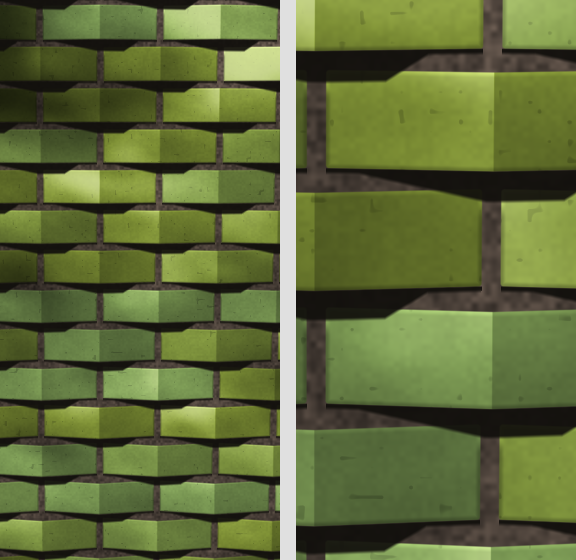
Left, the full canvas; right, a detail of the centre.
A WebGL 1 fragment shader for this texture:

```glsl
precision highp float;
uniform vec2 u_resolution;

// Layout, in canvas widths, measured down from the top edge
const float FIRST_ROW = 0.021;
const float ROW_PITCH = 0.149;
const float ROW_SHRINK = 0.00065;
const float BRICK_PITCH = 0.432;
const float BRICK_SHRINK = 0.0115;
const float VANISH_X = 0.307;
const float RIDGE_EVEN = 0.115;
const float RIDGE_STEP = 0.505;

// Brick shape, as fractions of its pitch
const vec2 HALF_SIZE = vec2(0.473, 0.412);
const float CORNER = 0.004;
const float RIDGE_LIFT_TOP = -0.03;
const float RIDGE_LIFT_BOTTOM = 0.11;
const float SHADOW_THIN = 0.04;
const float SHADOW_DEEP = 0.27;

const vec3 OLIVE = vec3(0.49, 0.56, 0.205);
const vec3 MINT = vec3(0.49, 0.61, 0.335);
const vec3 PALE = vec3(0.80, 0.84, 0.61);
const vec3 MORTAR = vec3(0.40, 0.345, 0.305);
const vec3 SHADOW = vec3(0.065, 0.058, 0.045);

float hash(vec2 p) {
  return fract(sin(dot(p, vec2(127.1, 311.7))) * 4375.85);
}

float noise(vec2 p) {
  vec2 i = floor(p);
  vec2 f = fract(p);
  f = f * f * (3.0 - 2.0 * f);
  return mix(mix(hash(i), hash(i + vec2(1.0, 0.0)), f.x),
             mix(hash(i + vec2(0.0, 1.0)), hash(i + vec2(1.0, 1.0)), f.x), f.y);
}

float glow(vec2 p, vec2 center, vec2 radius) {
  vec2 d = (p - center) / radius;
  return exp(-dot(d, d));
}

// Dappled daylight over the whole wall
float daylight(vec2 p) {
  vec2 slanted = vec2(p.x + 0.5 * p.y, p.y - 0.35 * p.x);
  float dapple = 0.65 * noise(slanted * vec2(3.0, 6.0) + 4.0)
               + 0.35 * noise(slanted * vec2(7.0, 13.0));
  float light = 0.87 + 0.55 * (dapple - 0.5);
  light -= 0.45 * glow(p, vec2(0.1, 0.36), vec2(0.42, 0.22));
  light -= 0.35 * glow(p, vec2(0.0, 0.05), vec2(0.22, 0.16));
  light -= 0.30 * glow(p, vec2(0.0, 0.97), vec2(0.30, 0.10));
  light += 0.50 * glow(p, vec2(0.9, 0.14), vec2(0.36, 0.30));
  light += 0.22 * glow(p, vec2(0.5, 0.66), vec2(0.45, 0.08));
  return max(light, 0.22);
}

// Glazed colour of one brick; local.x runs from the ridge, local.y from the top
vec3 glaze(vec2 p, vec2 id, vec2 local, float edge, float light, float aa) {
  float tint = 0.6 * hash(vec2(id.y, 7.3)) + 0.4 * hash(id + 2.7);
  vec3 color = mix(OLIVE, MINT, smoothstep(0.4, 0.75, tint));
  float facet = mix(1.1, 0.83, smoothstep(-aa, aa, local.x));
  facet *= (1.05 - 0.13 * local.y) * (0.9 + 0.2 * hash(id + 9.1));
  float grain = noise(p * 150.0) - 0.5 + 0.7 * (noise(p * 45.0) - 0.5);
  float pit = smoothstep(0.88, 0.97, noise(p * 85.0 + 20.0));
  float shine = light * facet;
  color *= shine * (1.0 + 0.07 * grain - 0.16 * pit);
  color = mix(color, PALE, 0.8 * smoothstep(0.95, 1.5, shine));
  // Worn light rim along the top, darker rim elsewhere
  float rim = smoothstep(-0.007, -0.001, edge);
  return color * (1.0 + rim * mix(0.16, -0.22, smoothstep(0.1, 0.25, local.y)));
}

void main() {
  vec2 p = gl_FragCoord.xy / u_resolution;
  p.y = 2.0 * (1.0 - p.y);
  float aa = 1.0 / u_resolution.x;

  // Perspective grid
  float rowPos = (ROW_PITCH - sqrt(ROW_PITCH * ROW_PITCH
               - 4.0 * ROW_SHRINK * (p.y - FIRST_ROW))) / (2.0 * ROW_SHRINK);
  vec2 pitch = vec2(BRICK_PITCH - BRICK_SHRINK * p.y,
                    ROW_PITCH - 2.0 * ROW_SHRINK * rowPos);
  float column = (p.x - VANISH_X) / pitch.x;
  vec2 soft = aa / pitch;
  float lift = mix(RIDGE_LIFT_TOP, RIDGE_LIFT_BOTTOM, 0.5 * p.y);
  float light = daylight(p);

  // Rough mortar
  float grit = noise(p * 130.0) + 0.6 * noise(p * 60.0);
  vec3 color = MORTAR * (0.55 + 0.4 * grit) * (0.3 + 0.55 * light);
  float shade = 0.0;

  // Neighbouring rows overlap through their ridges and shadows
  for (int j = -1; j <= 1; j++) {
    float row = floor(rowPos) + float(j);
    float x = column - RIDGE_EVEN - RIDGE_STEP * mod(row, 2.0) + 0.5;
    float s = fract(x) - 0.5;
    float y = rowPos - row - lift * (1.0 - 2.0 * abs(s));
    vec2 q = (abs(vec2(s, y - HALF_SIZE.y)) - HALF_SIZE) * pitch + CORNER;
    float edge = length(max(q, 0.0)) + min(max(q.x, q.y), 0.0) - CORNER;
    vec3 brick = glaze(p, vec2(floor(x), row), vec2(s, y), edge, light, soft.x);
    color = mix(color, brick, 1.0 - smoothstep(-aa, aa, edge));

    // Shadow thrown down and right by the ridge, thin under the ends
    float reach = clamp(min((s + 0.38) / 0.36, (0.32 - s) / 0.12), 0.0, 1.0);
    float bottom = 2.0 * HALF_SIZE.y;
    float depth = bottom + mix(SHADOW_THIN, SHADOW_DEEP - 0.5 * lift, reach);
    float blur = 0.012 + soft.y;
    float thrown = smoothstep(bottom - soft.y, bottom + soft.y, y)
                 * (1.0 - smoothstep(depth - blur, depth + blur, y));
    shade = max(shade, thrown * step(abs(s), HALF_SIZE.x));
  }
  gl_FragColor = vec4(mix(color, SHADOW, 0.93 * shade), 1.0);
}
```
